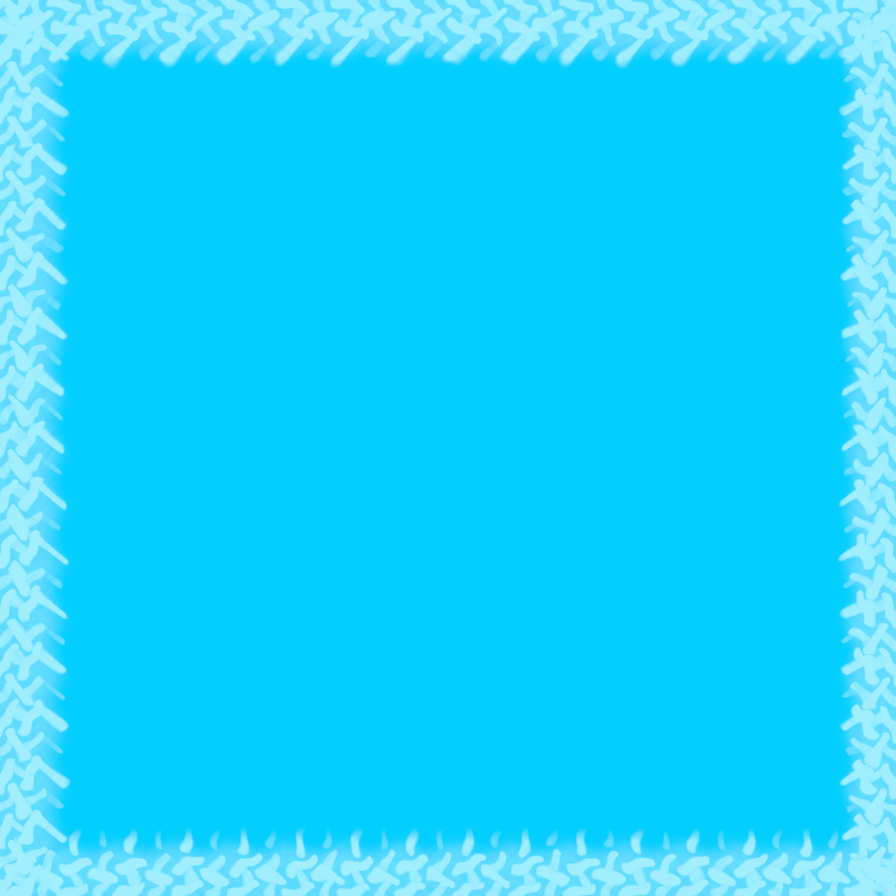
Give the GLSL for this background, as a Shadertoy shader.

```glsl
// Draws a flat cyan panel framed by a soft, pale crocheted border.

const vec3 PANEL = vec3(0.01, 0.81, 1.00);
const vec3 SHADE = vec3(0.31, 0.84, 1.00);
const vec3 YARN  = vec3(0.63, 0.935, 1.00);

vec2 hash2(vec2 p) {
    return fract(sin(vec2(dot(p, vec2(127.1, 311.7)),
                          dot(p, vec2(269.5, 183.3)))) * 4375.5);
}

// Distance to the nearest scattered cell point
float cellular(vec2 p) {
    vec2 cell = floor(p);
    float nearest = 2.0;
    for (int y = -1; y <= 1; y++) {
        for (int x = -1; x <= 1; x++) {
            vec2 c = cell + vec2(x, y);
            nearest = min(nearest, length(c + hash2(c) - p));
        }
    }
    return nearest;
}

// Layered sines that make the yarn uneven
vec2 wobble(vec2 p) {
    return 0.0018 * (sin(p.yx * vec2(91.0, 77.0) + 1.3)
                   + sin(p.yx * vec2(173.0, 211.0) + p * 120.0));
}

// Soft rounded strand, repeated along x; axis is half its length
float strand(vec2 p, float period, vec2 center, vec2 axis, float radius) {
    vec2 q = p - center;
    q.x -= period * round(q.x / period);
    float t = clamp(dot(q, axis) / dot(q * 0.0 + axis, axis), -1.0, 1.0);
    float taper = radius * (1.0 - 0.25 * t);
    return 1.0 - smoothstep(0.35 * taper, 1.1 * taper, length(q - axis * t));
}

// One side: p.x runs along the edge, p.y is the depth from it.
// fringe: axis of the inner stitches; body: axis of the outer ones
float knit(vec2 p, float period, float phase, float reach,
           vec2 fringe, float fringeDepth, float fringeRadius, vec2 body) {
    vec2 q = p + wobble(p);
    float halfStep = 0.5 * period;

    // Inner fringe and its fainter in-between tufts
    float yarn = 0.9 * strand(q, period, vec2(phase, fringeDepth), fringe, fringeRadius);
    yarn = max(yarn, 0.55 * strand(q, period, vec2(phase + halfStep, fringeDepth + 0.002),
                                   fringe * 0.65, fringeRadius * 0.75));

    // Three interlocked rows, alternately offset and mirrored
    for (int i = 0; i < 3; i++) {
        float row = float(i);
        float flip = mod(row, 2.0) * 2.0 - 1.0;
        vec2 center = vec2(phase + halfStep * row, 0.006 + 0.0145 * row);
        vec2 lean = body * vec2(1.0, -flip);
        yarn = max(yarn, strand(q, period, center, lean, 0.0095));
        yarn = max(yarn, 0.85 * strand(q, period, center + vec2(halfStep, 0.003),
                                       lean.yx * vec2(0.9, 0.6), 0.0085));
    }

    // Pale backing cloth fades inward with a scalloped edge
    float scallop = 0.004 * sin(6.2832 * (p.x - phase) / period);
    float cloth = 1.0 - smoothstep(reach * 0.48, reach, p.y + scallop);
    float fade = 1.0 - smoothstep(reach * 0.8, reach * 1.12, p.y);
    return max(cloth * 0.52, yarn * fade);
}

void mainImage(out vec4 fragColor, in vec2 fragCoord) {
    vec2 uv = fragCoord / iResolution.xy;

    // Top, bottom, left and right edges
    float top = knit(vec2(uv.x, 1.0 - uv.y), 0.0635, 0.011, 0.078,
                     vec2(0.013, -0.015), 0.049, 0.0095, vec2(0.013, 0.006));
    float bottom = knit(uv, 0.0628, 0.0846, 0.072,
                        vec2(0.003, 0.013), 0.063, 0.0065, vec2(0.012, 0.005));
    float left = knit(uv.yx, 0.0622, 0.698, 0.084,
                      vec2(-0.010, 0.015), 0.055, 0.0085, vec2(0.014, 0.008));
    float right = knit(vec2(uv.y, 1.0 - uv.x), 0.0625, 0.570, 0.068,
                       vec2(-0.005, 0.013), 0.044, 0.0085, vec2(0.014, 0.007));
    float wool = max(max(top, bottom), max(left, right));

    // Fine fibre mottling, only where there is wool
    float fibre = cellular(uv * vec2(75.0) + 2.0 * sin(uv.yx * 60.0));
    wool *= 1.06 - 0.22 * fibre;

    vec3 color = mix(PANEL, SHADE, smoothstep(0.0, 0.42, wool));
    color = mix(color, YARN, smoothstep(0.3, 0.95, wool));
    fragColor = vec4(color, 1.0);
}
```
